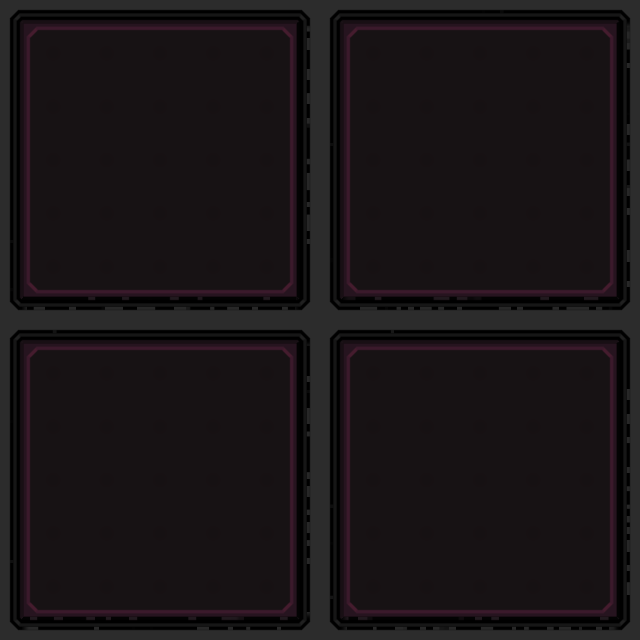
Give the GLSL for this pattern, as a WebGL 1 fragment shader.

```glsl
precision highp float;
// Two by two dark panels with chamfered corners, set in grey grout.
// Nested bands are cut from an inset distance, in units of 1/96 panel;
// hashed noise along each side breaks up the outlines.
uniform vec2 u_resolution;

float hash(vec2 p) {
  vec3 h = fract(vec3(p.xyx) * 0.1031);
  h += dot(h, h.yzx + 33.33);
  return fract((h.x + h.y) * h.z);
}

float noise(float t, float seed) {
  float i = floor(t);
  return mix(hash(vec2(i, seed)), hash(vec2(i + 1.0, seed)), smoothstep(0.2, 0.8, fract(t)));
}

// Soft step at an inset edge, never sharper than one canvas pixel
float inside(float d, float edge) {
  float soft = max(0.28, 110.0 / u_resolution.x);
  return smoothstep(edge - soft, edge + soft, d);
}

float band(float d, float from, float to) {
  return inside(d, from) - inside(d, to);
}

// Inset from the panel border, with its corners cut off
float chamferInset(vec2 e, float cut) {
  return min(min(e.x, e.y), (e.x + e.y - cut) * 0.7071);
}

void main() {
  vec2 uv = gl_FragCoord.xy / u_resolution * 2.0;
  vec2 tile = mod(floor(uv), 2.0);
  vec2 q = fract(uv) * 96.0;
  vec2 e = min(q, 96.0 - q);
  float rim = chamferInset(e, 4.25);
  float inner = chamferInset(e, 7.7);

  // Which side is nearest, and the position along it
  float upright = step(e.x, e.y);
  float far = mix(step(q.y, 48.0), step(48.0, q.x), upright);
  float along = mix(q.x, q.y, upright);
  float seed = 17.0 + tile.x * 5.0 + tile.y * 11.0 + upright * 23.0 + far * 41.0;
  float diagonal = smoothstep(0.0, 0.5, min(e.x, e.y) - rim);
  float straight = smoothstep(6.0, 9.0, max(e.x, e.y));

  // Right and bottom outlines are broken often, left and top rarely
  float limit = mix(0.95, 0.62, far);
  float gap = smoothstep(limit, limit + 0.08, noise(along * 0.55, seed)) * straight;
  float scuff = smoothstep(0.68, 0.78, noise(along * 0.4, seed + 71.0))
              * far * (1.0 - upright) * straight;

  // Grout, then the black rim with a thin grey groove
  vec3 grout = vec3(0.172);
  vec3 color = mix(grout, vec3(0.0), inside(rim, 3.0));
  color = mix(color, grout, band(rim, 3.0, 4.0) * gap * 0.9);
  color = mix(color, vec3(0.085 + 0.04 * diagonal), band(rim, 4.0, 5.0));

  // Shadow band: plum on the lit sides, scuffed black on the others
  vec3 shadow = mix(vec3(0.095, 0.06, 0.08), vec3(0.01), far);
  shadow = mix(shadow, vec3(0.13, 0.10, 0.12), max(scuff, diagonal * 0.8));
  color = mix(color, shadow, band(rim, 6.0, 7.0));

  // Plum bevel with a brighter inner line
  color = mix(color, vec3(0.15, 0.08, 0.12), inside(rim, 7.0));
  vec3 bright = mix(vec3(0.23, 0.10, 0.17), vec3(0.27, 0.11, 0.18),
                    smoothstep(0.0, 0.5, min(e.x, e.y) - inner));
  color = mix(color, bright, inside(inner, 8.0));

  // Flat face with faint dimples
  float dimple = 1.0 - smoothstep(0.8, 3.0, length(mod(q + 8.0, 16.0) - 8.0));
  vec3 face = vec3(0.092, 0.070, 0.078) - 0.005 * dimple;
  color = mix(color, face, inside(inner, 9.0));

  gl_FragColor = vec4(color, 1.0);
}
```
